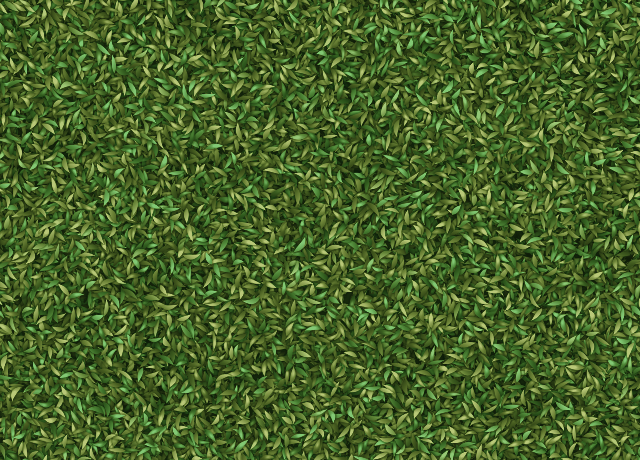
Reproduce this texture procedurally as a WebGL 1 fragment shader.

```glsl
precision highp float;
// Dense short turf seen from above: layered, curved, glossy grass blades.
uniform vec2 u_resolution;

const int LAYERS = 11;
const float CELL = 0.028;         // one blade per cell, in canvas heights
const float SHADOW_REACH = 0.006;
const float TAU = 6.28318;

vec4 hash4(vec3 seed) {
  vec4 q = fract(seed.xyzx * vec4(0.1031, 0.1030, 0.0973, 0.1099));
  q += dot(q, q.wzxy + 33.33);
  return fract((q.xxyz + q.yzzw) * q.zywx);
}

vec2 rotate(vec2 p, float angle) {
  float c = cos(angle), s = sin(angle);
  return vec2(c * p.x + s * p.y, c * p.y - s * p.x);
}

// Slow, faint patches of lighter and darker turf.
float patches(vec2 p) {
  return sin(p.x * 9.0 + 2.0 * sin(p.y * 7.0)) * 0.5
       + sin(p.y * 17.0 - p.x * 11.0 + 1.5 * sin(p.x * 13.0)) * 0.5;
}

// Returns edge distance, position along (-1 root, 1 tip) and position across.
vec3 bladeShape(vec2 q, float halfLength, float halfWidth, float bend) {
  float along = q.x / halfLength;
  float y = q.y - bend * (along * along - 0.4);
  float taper = max(1.0 - along * along, 0.0) * (1.15 - 0.3 * along);
  float beyond = max(abs(along) - 1.0, 0.0) * halfLength;
  return vec3(abs(y) - halfWidth * taper + beyond, along, y / halfWidth);
}

// Lays one blade over the surface, stored as (tone, greenness).
vec2 addBlade(vec2 surface, vec2 q, vec4 form, vec4 look, float height, float pixel) {
  float halfLength = mix(0.013, 0.021, form.z);
  float halfWidth = mix(0.0032, 0.0050, form.w);
  vec3 blade = bladeShape(rotate(q, look.x * TAU), halfLength, halfWidth,
                          (look.y - 0.5) * 0.013);

  float shadow = 1.0 - smoothstep(0.0, SHADOW_REACH, blade.x);
  surface.x *= 1.0 - 0.32 * shadow;

  float tone = mix(0.24, 0.76, height) + (look.z - 0.5) * 0.52;
  tone += 0.20 * blade.y + 0.07 * blade.z;
  float glossPlace = blade.y - 0.15;
  float gloss = exp(-7.0 * glossPlace * glossPlace - 2.0 * blade.z * blade.z);
  tone += 0.34 * gloss * smoothstep(0.45, 0.9, fract(look.w * 7.0));

  float greenness = smoothstep(0.5, 0.8, look.w);
  float cover = 1.0 - smoothstep(-0.55 * pixel, 0.55 * pixel, blade.x);
  return mix(surface, vec2(clamp(tone, 0.0, 1.15), greenness), cover);
}

// One jittered grid of blades, turned so that no two grids line up.
vec2 addLayer(vec2 surface, vec2 p, float index, float height, float pixel) {
  vec2 grid = rotate(p, index * 1.37) / CELL + index * 7.31 + 100.0;
  vec2 home = floor(grid);
  for (int j = -1; j <= 1; j++) {
    for (int i = -1; i <= 1; i++) {
      vec2 cell = home + vec2(float(i), float(j));
      vec4 form = hash4(vec3(cell, index + 3.0));
      vec4 look = hash4(vec3(cell, index + 47.0));
      vec2 q = (grid - cell - form.xy) * CELL;
      surface = addBlade(surface, q, form, look, height, pixel);
    }
  }
  return surface;
}

// Shade ramp from deep gaps to sunlit gloss.
vec3 grassColor(float tone, float greenness) {
  vec3 deep = vec3(0.06, 0.11, 0.035);
  vec3 shade = vec3(0.16, 0.24, 0.08);
  vec3 body = vec3(0.26, 0.36, 0.13);
  vec3 lit = vec3(0.41, 0.52, 0.23);
  vec3 gloss = vec3(0.61, 0.71, 0.42);
  float t = clamp(tone, 0.0, 1.15) * 4.0;
  vec3 color = mix(deep, shade, clamp(t, 0.0, 1.0));
  color = mix(color, body, clamp(t - 1.0, 0.0, 1.0));
  color = mix(color, lit, clamp(t - 2.0, 0.0, 1.0));
  color = mix(color, gloss, clamp(t - 3.0, 0.0, 1.4));
  return color * mix(vec3(1.05, 1.0, 0.95), vec3(0.74, 1.0, 0.92), greenness);
}

void main() {
  float pixel = 1.0 / u_resolution.y;
  vec2 p = gl_FragCoord.xy * pixel;
  vec2 surface = vec2(0.08, 0.4);
  for (int i = 0; i < LAYERS; i++) {
    float index = float(i);
    surface = addLayer(surface, p, index, index / float(LAYERS - 1), pixel);
  }
  float tone = surface.x + 0.025 * patches(p);
  gl_FragColor = vec4(grassColor(tone, surface.y), 1.0);
}
```
